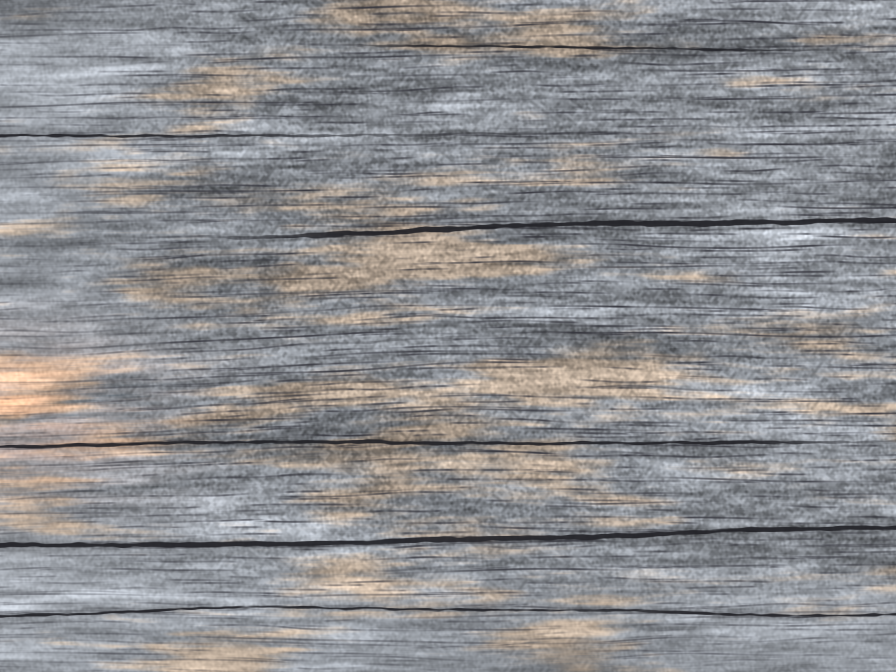
Write a Shadertoy shader that draws this texture.

```glsl
#define CRACK_COUNT 7
#define STREAK_CONTRAST 0.36
#define FIBRE_CONTRAST 0.20
#define SPECK_CONTRAST 0.20
#define PATCH_CONTRAST 0.22
#define MEAN_TONE 0.583
#define STEEL_TINT vec3(0.968, 1.0, 1.045)
#define TAN_TINT vec3(1.10, 1.0, 0.90)
#define CRACK_COLOUR vec3(0.13, 0.13, 0.15)
#define GLOW_COLOUR vec3(0.24, 0.12, 0.05)

float hash(vec2 p) {
    vec3 q = fract(p.xyx * 0.1031);
    q += dot(q, q.yzx + 33.33);
    return fract((q.x + q.y) * q.z);
}

float noise(vec2 p) {
    vec2 cell = floor(p), f = fract(p);
    f = f * f * (3.0 - 2.0 * f);
    float low = mix(hash(cell), hash(cell + vec2(1, 0)), f.x);
    float high = mix(hash(cell + vec2(0, 1)), hash(cell + vec2(1, 1)), f.x);
    return mix(low, high, f.y);
}

float fbm(vec2 p) {
    float sum = 0.0, weight = 0.5;
    for (int i = 0; i < 4; i++) {
        sum += weight * noise(p);
        p = p * 2.03 + 17.7;
        weight *= 0.5;
    }
    return sum / 0.9375;
}

// Short dark slits, one broken line per row; stretch sets how often they break
float fissures(vec2 p, float rows, float stretch, float pixel) {
    float row = floor(p.y * rows);
    float seed = hash(vec2(row, rows));
    float along = p.x * stretch + seed * 50.0;
    float wander = 0.3 * (noise(vec2(along * 0.9, row + 90.0)) - 0.5);
    float dist = abs(fract(p.y * rows) - 0.3 - 0.4 * seed - wander);
    float opening = smoothstep(0.45, 0.85, noise(vec2(along, row)));
    opening *= 0.4 + 0.9 * noise(vec2(along * 6.0, row + 7.0));
    return opening * (1.0 - smoothstep(0.0, 0.0012 * rows + pixel * rows, dist));
}

// Long splits across the board: x is the dark core, y the soft shade around it
vec2 cracks(vec2 p, float pixel) {
    vec2 result = vec2(0.0);
    for (int i = 0; i < CRACK_COUNT; i++) {
        float id = float(i);
        float place = hash(vec2(id, 3.0)), size = hash(vec2(id, 8.0));
        float path = (id + 0.25 + 0.5 * place) / float(CRACK_COUNT);
        path += 0.03 * (size - 0.3) * (p.x - 0.67);
        path += 0.016 * (noise(vec2(p.x * 2.5, id * 9.0)) - 0.5);
        path += 0.004 * (fbm(vec2(p.x * 22.0, id * 5.0)) - 0.5);
        float reach = smoothstep(0.25, 0.6, noise(vec2(p.x * 1.6 + place * 40.0, id)));
        float width = mix(0.0002, 0.0028, size * size) * reach;
        width *= 0.3 + 1.3 * fbm(vec2(p.x * 14.0, id + 30.0));
        // Splintered rim
        float dist = abs(p.y - path) + 0.0024 * (noise(p * vec2(60.0, 300.0)) - 0.5);
        float core = reach * (1.0 - smoothstep(width, width + pixel + 0.0012, dist));
        result = max(result, vec2(core, reach * exp(-abs(dist) / 0.006)));
    }
    return result;
}

void mainImage(out vec4 fragColor, in vec2 fragCoord) {
    vec2 p = fragCoord / iResolution.y;
    float pixel = 1.0 / iResolution.y;

    // Grain bends gently along the board
    vec2 grain = p;
    grain.y += 0.022 * (noise(p * vec2(1.5, 2.5)) - 0.5) - 0.012 * p.x;
    grain.y += 0.003 * (noise(p * vec2(9.0, 16.0)) - 0.5);

    // Fine detail softens toward the left and lower edges
    float focus = mix(0.5, 1.0, smoothstep(0.0, 0.45, p.x) * smoothstep(0.0, 0.25, p.y));

    // Layered grey tones; specks lie on a turned lattice
    float streak = fbm(grain * vec2(6.0, 70.0)) - 0.5;
    float fibre = noise(grain * vec2(30.0, 185.0) + 40.0) - 0.5;
    float speck = noise(mat2(0.8, 0.6, -0.6, 0.8) * p * 235.0) - 0.5;
    float blotch = fbm(grain * vec2(2.5, 10.0) + 11.0) - 0.5;
    float tone = MEAN_TONE + STREAK_CONTRAST * streak + PATCH_CONTRAST * blotch;
    tone += focus * (FIBRE_CONTRAST * fibre + SPECK_CONTRAST * speck);

    // Pale weathered film
    tone += 0.10 * smoothstep(0.56, 0.76, fbm(grain * vec2(6.0, 34.0) + 63.0));

    // Bare tan wood, frayed along the grain
    float bare = fbm(grain * vec2(3.4, 15.0) + 27.0) + 0.5 * streak + 0.12 * fibre;
    bare = smoothstep(0.50, 0.76, bare);
    vec3 colour = tone * mix(STEEL_TINT, TAN_TINT, bare);

    // Warm light falling on the left side
    float glow = exp(-pow(p.x / 0.22, 2.0)) * exp(-pow((p.y - 0.38) / 0.10, 2.0));
    colour += GLOW_COLOUR * glow * (0.7 + 2.5 * streak + 1.2 * blotch);

    // Slits and splits
    float slit = fissures(grain, 31.0, 5.0, pixel);
    slit = max(slit, 0.9 * fissures(grain + 5.0, 57.0, 11.0, pixel));
    slit = max(slit, 0.75 * fissures(grain + 9.0, 97.0, 17.0, pixel));
    colour = mix(colour, CRACK_COLOUR * 1.6, 0.75 * slit * focus);
    vec2 crack = cracks(p, pixel);
    colour *= 1.0 - 0.2 * crack.y;
    colour = mix(colour, CRACK_COLOUR, 0.9 * crack.x);

    fragColor = vec4(clamp(colour, 0.0, 1.0), 1.0);
}
```
